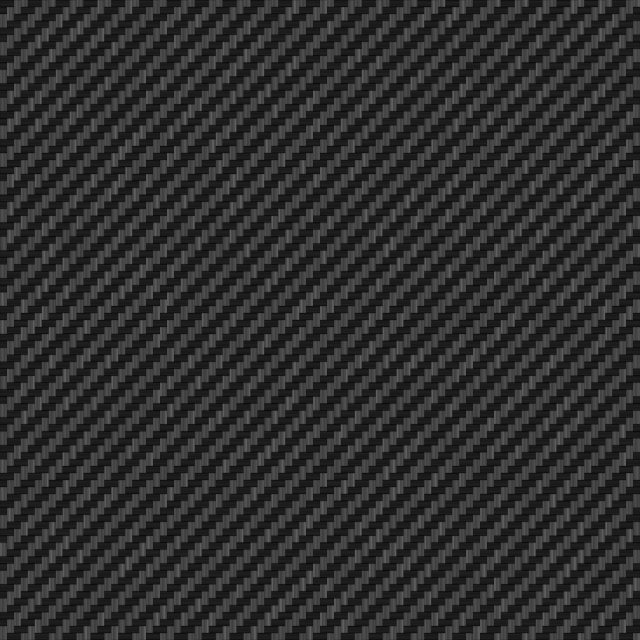
Write a Shadertoy shader that draws this texture.

```glsl
// Woven carbon cloth: an even two-over, two-under twill of grey upright
// threads and near-black level threads, each split into fine strands.
// Strand tones are spread evenly in each thread so the cloth stays uniform.

#define REPEATS_ACROSS 23.0  // twill repeats, four upright threads each
#define REPEATS_DOWN 23.0    // twill repeats, four level threads each
#define STRANDS 4.0          // fine strands in one thread
#define GREY_LOW 0.235
#define GREY_HIGH 0.325
#define BLACK_LOW 0.095
#define BLACK_HIGH 0.125
#define GLINT 0.05           // extra light on rare strands
#define SAMPLES 4            // smoothing samples per axis

float hash(vec2 p) {
    p = fract(p * vec2(0.1031, 0.1173) + 0.137);
    p += dot(p, p.yx + 33.33);
    return fract((p.x + p.y) * p.x * 17.31);
}

// Rises from 0 at both ends of the unit span to 1 inside it.
float inside(float t, float margin) {
    return smoothstep(0.0, margin, min(t, 1.0 - t));
}

// Evenly spread tone of the strand at this place across a thread.
float strandTone(float across, vec2 cell) {
    return fract(hash(cell) + floor(across * STRANDS) * 0.382);
}

float uprightThread(float across, float along, vec2 cell) {
    float spread = strandTone(across, cell);
    float tone = mix(GREY_LOW, GREY_HIGH, spread);
    tone += GLINT * smoothstep(0.9, 0.95, spread);
    tone *= mix(0.75, 1.0, inside(along, 0.08));
    return tone * mix(0.75, 1.0, inside(across, 0.08));
}

float levelThread(float across, float along, vec2 cell) {
    float tone = mix(BLACK_LOW, BLACK_HIGH, strandTone(across, cell + 53.0));
    tone *= mix(0.8, 1.0, inside(along, 0.05));
    return tone * mix(0.3, 1.0, inside(across, 0.13));
}

float weave(vec2 uv) {
    vec2 repeats = vec2(REPEATS_ACROSS, REPEATS_DOWN);
    vec2 grid = fract(uv) * repeats * 4.0;
    vec2 thread = floor(grid);
    vec2 across = fract(grid);

    // The twill climbs one row per upright thread.
    float rise = (grid.y - thread.x) / 4.0;
    if (fract(rise) < 0.5) {
        float run = mod(floor(rise), repeats.y);
        return uprightThread(across.x, fract(rise) * 2.0, vec2(thread.x, run));
    }
    float reach = (grid.x - thread.y - 1.0) / 4.0;
    float run = mod(floor(reach), repeats.x);
    return levelThread(across.y, fract(reach) * 2.0, vec2(run, thread.y));
}

void mainImage(out vec4 fragColor, in vec2 fragCoord) {
    // Average a small grid of samples to smooth every edge.
    float tone = 0.0;
    for (int i = 0; i < SAMPLES * SAMPLES; i++) {
        vec2 offset = (vec2(i % SAMPLES, i / SAMPLES) + 0.5) / float(SAMPLES) - 0.5;
        tone += weave((fragCoord + offset) / iResolution.xy);
    }
    fragColor = vec4(vec3(tone / float(SAMPLES * SAMPLES)), 1.0);
}
```
